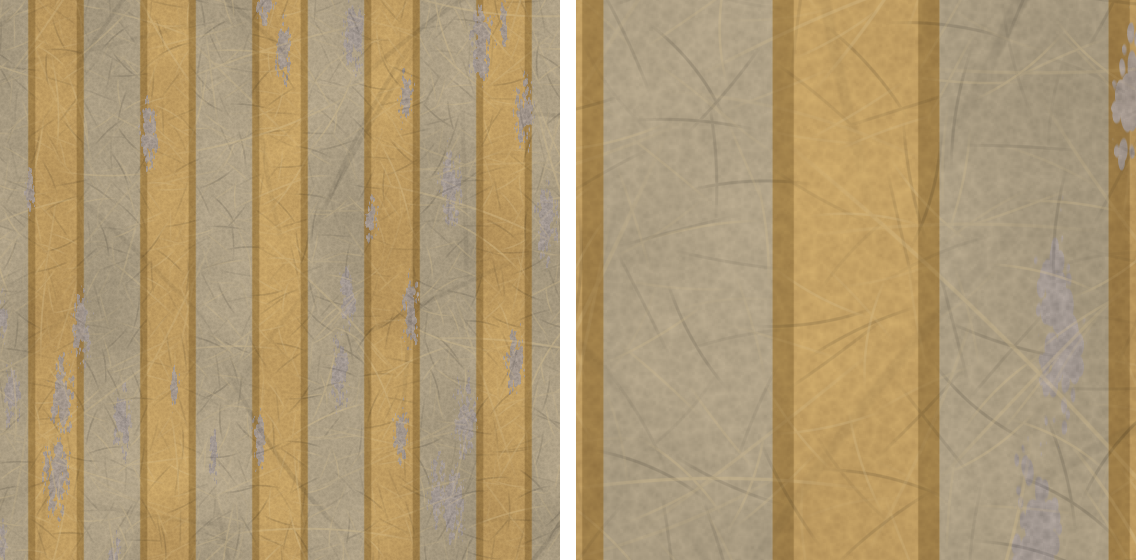
Left: the whole. Right: its middle third, enlarged.
Write a WebGL 1 fragment shader that draws this pattern.

```glsl
precision highp float;
uniform vec2 u_resolution;

const float STRIPES = 5.0;          // stripe pairs across the canvas
const float GOLD_HALF = 0.248;      // half width of a gold band, in periods
const float BORDER = 0.063;         // dark edge of a gold band, in periods
const vec3 GREY_DARK = vec3(0.61, 0.56, 0.465);
const vec3 GREY_LIGHT = vec3(0.73, 0.67, 0.56);
const vec3 GOLD_DARK = vec3(0.69, 0.555, 0.34);
const vec3 GOLD_LIGHT = vec3(0.81, 0.67, 0.42);
const vec3 BORDER_TINT = vec3(0.83, 0.81, 0.75);
const vec3 PLASTER = vec3(0.635, 0.595, 0.575);
const vec3 SCRATCH_LIGHT = vec3(0.84, 0.75, 0.56);
const vec2 PEEL_CELLS = vec2(10.0, 5.0);
const float PEEL_CHANCE = 0.38;
const float CLOUD_AMOUNT = 0.30;
const float GRAIN_AMOUNT = 0.75;

vec2 hash2(vec2 c) {
  vec3 q = fract(c.xyx * vec3(0.1031, 0.1030, 0.0973));
  q += dot(q, q.yzx + 33.33);
  return fract((q.xx + q.yz) * q.zy);
}

// Distance to the nearest jittered cell point
float cellular(vec2 p) {
  vec2 base = floor(p);
  float nearest = 2.0;
  for (int j = -1; j <= 1; j++) {
    for (int i = -1; i <= 1; i++) {
      vec2 c = base + vec2(float(i), float(j));
      nearest = min(nearest, length(c + hash2(c + 19.0) - p));
    }
  }
  return nearest;
}

// Soft stains from rotated, layered sines
float clouds(vec2 p) {
  float sum = 0.0;
  float amp = 0.5;
  p *= 4.5;
  for (int i = 0; i < 6; i++) {
    p = mat2(0.8, 0.6, -0.6, 0.8) * p * 1.6 + 1.3;
    sum += amp * sin(p.x + 1.5 * sin(p.y));
    amp *= 0.72;
  }
  return sum;
}

// One bent, fading hairline per grid cell
float scratches(vec2 p, float cells, float width, float seed) {
  vec2 g = p * cells;
  vec2 base = floor(g);
  float blur = 1.0 / u_resolution.y;
  float ink = 0.0;
  for (int j = -1; j <= 1; j++) {
    for (int i = -1; i <= 1; i++) {
      vec2 c = base + vec2(float(i), float(j));
      vec2 centre = hash2(c + seed);
      vec2 style = hash2(c + seed + 57.0);
      vec2 dir = vec2(cos(6.2832 * style.x), sin(6.2832 * style.x));
      vec2 q = g - c - centre;
      float along = dot(q, dir);
      float across = dot(q, vec2(-dir.y, dir.x)) + 0.3 * (style.y - 0.5) * along * along;
      float line = 1.0 - smoothstep(width * 0.5, width + blur, abs(across) / cells);
      float fade = 1.0 - smoothstep(0.3, 1.0, abs(along));
      ink = max(ink, line * fade * (0.25 + 0.75 * style.y));
    }
  }
  return ink;
}

// Tall ragged flakes where the paint has come off
float peeling(vec2 p) {
  vec2 g = p * PEEL_CELLS;
  vec2 base = floor(g);
  float field = 0.0;
  for (int j = -1; j <= 1; j++) {
    for (int i = -1; i <= 1; i++) {
      vec2 c = base + vec2(float(i), float(j));
      vec2 centre = hash2(c + 83.0);
      vec2 style = hash2(c + 131.0);
      vec2 radius = mix(vec2(0.12, 0.28), vec2(0.36, 0.62), style.y);
      float flake = 1.0 - length((g - c - centre) / radius);
      field = max(field, flake * step(style.x, PEEL_CHANCE));
    }
  }
  float ragged = 0.55 * cellular(p * vec2(75.0, 22.0)) + 0.55 * cellular(p * vec2(190.0, 75.0));
  return smoothstep(0.0, 0.1, field - ragged);
}

void main() {
  vec2 p = gl_FragCoord.xy / u_resolution;
  float blur = STRIPES / u_resolution.x;

  // Stripes
  float x = abs(fract(p.x * STRIPES) - 0.5);
  float gold = 1.0 - smoothstep(-blur, blur, x - GOLD_HALF);
  float border = gold * smoothstep(-blur, blur, x - GOLD_HALF + BORDER);

  // Stains and fine grain
  float grain = 0.5 * cellular(p * 190.0) + 0.5 * cellular(p * 95.0 + 7.0) - 0.45;
  grain += 0.18 * (hash2(floor(p * 512.0)).x - 0.5);
  float tone = clamp(0.5 + CLOUD_AMOUNT * clouds(p) + GRAIN_AMOUNT * grain, -0.1, 1.1);
  vec3 color = mix(mix(GREY_DARK, GREY_LIGHT, tone), mix(GOLD_DARK, GOLD_LIGHT, tone), gold);
  color *= mix(vec3(1.0), BORDER_TINT, border);

  // Wear
  float peel = peeling(p);
  color = mix(color, PLASTER * (1.0 + 0.25 * grain), 0.9 * peel);
  float scuffs = 0.10 * scratches(p, 4.0, 0.004, 211.0) + 0.12 * scratches(p, 24.0, 0.0008, 307.0);
  color *= 1.0 - scuffs;
  float light = max(scratches(p, 4.5, 0.0012, 11.0), scratches(p, 10.0, 0.0009, 23.0));
  light = max(light, 0.75 * scratches(p, 27.0, 0.0006, 41.0));
  color = mix(color, SCRATCH_LIGHT, 0.4 * light * (1.0 - 0.6 * border));

  gl_FragColor = vec4(color, 1.0);
}
```
